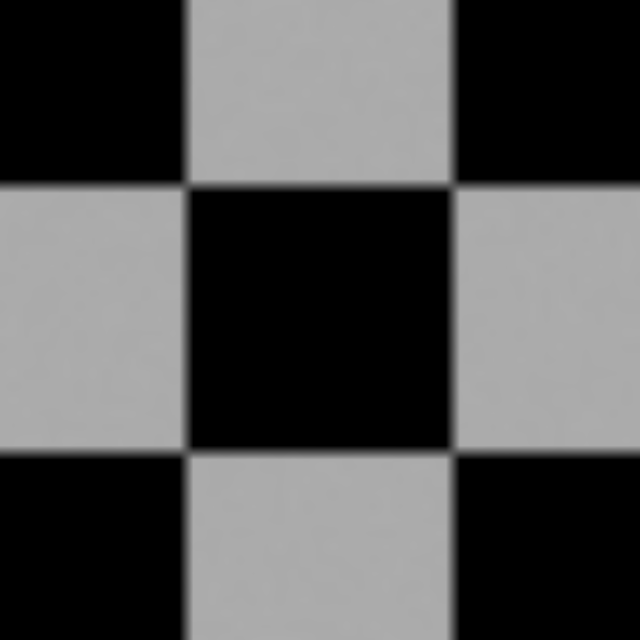
Write a Shadertoy shader that draws this pattern.

```glsl
const vec2 CENTER = vec2(0.4995, 0.501);   // middle of the central square
const float HALF_SIDE = 0.2083;            // half the side of that square
const float EDGE_WIDTH = 0.022;            // width of the soft border ramp
const vec3 DARK = vec3(0.0);
const vec3 LIGHT = vec3(0.67);
const float GRAIN_CELLS = 48.0;            // whole number, so the grain wraps
const float GRAIN_AMOUNT = 0.008;

float hash(vec2 cell) {
    vec3 p = fract(cell.xyx * 0.1031);
    p += dot(p, p.yzx + 33.33);
    return fract((p.x + p.y) * p.z);
}

// Value noise that repeats after period cells
float wrappedNoise(vec2 p, float period) {
    vec2 cell = floor(p);
    vec2 f = fract(p);
    f = f * f * (3.0 - 2.0 * f);
    vec2 lo = mod(cell, period);
    vec2 hi = mod(cell + 1.0, period);
    return mix(mix(hash(lo), hash(vec2(hi.x, lo.y)), f.x),
               mix(hash(vec2(lo.x, hi.y)), hash(hi), f.x), f.y);
}

// Soft checker: 0 on dark squares, 1 on light ones
float checker(vec2 uv, float edgeWidth) {
    vec2 fromCenter = abs(fract(uv - CENTER + 0.5) - 0.5);
    vec2 band = clamp((HALF_SIDE - fromCenter) * 2.0 / edgeWidth, -1.0, 1.0);
    return 0.5 - 0.5 * band.x * band.y;
}

void mainImage(out vec4 fragColor, in vec2 fragCoord) {
    vec2 uv = fragCoord / iResolution.xy;
    float pixel = 1.0 / min(iResolution.x, iResolution.y);

    float light = checker(uv, max(EDGE_WIDTH, 1.5 * pixel));

    // Faint grain on the light squares only
    float grain = wrappedNoise(uv * GRAIN_CELLS, GRAIN_CELLS) - 0.5;
    vec3 color = mix(DARK, LIGHT + GRAIN_AMOUNT * grain, light);

    fragColor = vec4(color, 1.0);
}
```
